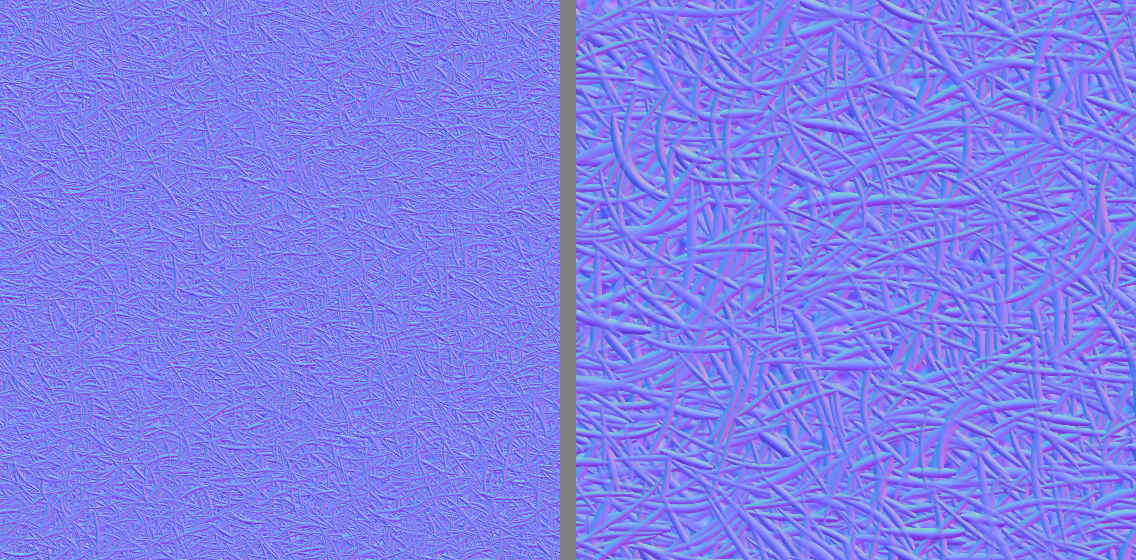
Left: the whole. Right: its middle third, enlarged.
Give the GLSL for this texture map, as a WebGL 2 fragment shader.

```glsl
#version 300 es
precision highp float;
precision highp int;

uniform vec2 u_resolution;
out vec4 fragColor;

const float CELLS = 24.0;          // grid cells per canvas height
const int FIBRES_PER_CELL = 28;
const float MAX_HALF_LENGTH = 0.041;
const float ANGLE_SPREAD = 2.1;
const float STACK_SHARPNESS = 9.0;
const float SOFTNESS = 0.0006;     // flattens the thinnest fibres

// Three random values in 0..1 from an integer key
vec3 hash3(ivec3 key) {
    uvec3 v = uvec3(key) * 1664525u + 1013904223u;
    v.x += v.y * v.z; v.y += v.z * v.x; v.z += v.x * v.y;
    v ^= v >> 16u;
    v.x += v.y * v.z; v.y += v.z * v.x; v.z += v.x * v.y;
    return vec3(v & 0xffffu) / 65535.0;
}

float cornerGradient(ivec2 corner, vec2 offset, int seed) {
    float a = 6.28319 * hash3(ivec3(corner, seed)).x;
    return dot(vec2(cos(a), sin(a)), offset);
}

float gradientNoise(vec2 p, int seed) {
    ivec2 i = ivec2(floor(p));
    vec2 f = fract(p);
    vec2 u = f * f * f * (f * (f * 6.0 - 15.0) + 10.0);
    float a = cornerGradient(i, f, seed);
    float b = cornerGradient(i + ivec2(1, 0), f - vec2(1, 0), seed);
    float c = cornerGradient(i + ivec2(0, 1), f - vec2(0, 1), seed);
    float d = cornerGradient(i + ivec2(1, 1), f - vec2(1, 1), seed);
    return mix(mix(a, b, u.x), mix(c, d, u.x), u.y);
}

// Surface tilt (xy) and coverage (z) of one bent, tapered fibre
vec3 fibre(vec2 q, float angle, float halfLength, float halfWidth, float bend, float edge) {
    vec2 along = vec2(cos(angle), sin(angle));
    vec2 across = vec2(-along.y, along.x);
    float x = dot(q, along);
    float taper = 1.0 - x * x / (halfLength * halfLength);
    if (taper <= 0.0) return vec3(0);
    float slope = 2.0 * bend * x;
    float d = (dot(q, across) - bend * x * x) * inversesqrt(1.0 + slope * slope);
    float width = halfWidth * sqrt(taper);
    float cover = 1.0 - smoothstep(width - edge, width + edge, abs(d));
    cover *= min(taper * 4.0, 1.0);
    vec2 side = normalize(across - slope * along);
    return vec3(side * clamp(d / width, -1.0, 1.0), cover);
}

// Blended normal of all fibres near p, the highest ones dominating
vec3 fibreMatNormal(vec2 p, float edge) {
    ivec2 home = ivec2(floor(p * CELLS));
    vec2 ground = vec2(gradientNoise(p * 150.0, 1), gradientNoise(p * 150.0, 2));
    vec4 sum = vec4(normalize(vec3(ground, 1.0)), 1.0);
    float flow = 1.1 * gradientNoise(p * 6.0, 3);
    for (int n = 0; n < 9; n++) {
        ivec2 cell = home + ivec2(n % 3 - 1, n / 3 - 1);
        for (int k = 0; k < FIBRES_PER_CELL; k++) {
            vec3 place = hash3(ivec3(cell, 10 + k));
            vec2 q = p - (vec2(cell) + place.xy) / CELLS;
            float reach = dot(q, q);
            if (reach > MAX_HALF_LENGTH * MAX_HALF_LENGTH) continue;
            vec3 shape = hash3(ivec3(cell, 110 + k));
            float halfLength = mix(0.013, MAX_HALF_LENGTH, shape.x * shape.x);
            if (reach > 1.1 * halfLength * halfLength) continue;
            vec3 extra = hash3(ivec3(cell, 210 + k));
            float halfWidth = mix(0.0011, 0.0029, shape.y * shape.y);
            float angle = ANGLE_SPREAD * (shape.z - extra.x) + flow;
            float bend = mix(-4.5, 4.5, extra.y);
            vec3 f = fibre(q, angle, halfLength, halfWidth, bend, edge);
            if (f.z <= 0.0) continue;
            float weight = f.z * exp(STACK_SHARPNESS * place.z);
            float steepness = mix(0.45, 1.25, extra.z);
            vec3 normal = normalize(vec3(f.xy * steepness, 1.0));
            normal.xy *= halfWidth / (halfWidth + SOFTNESS);
            sum += weight * vec4(normal, 1.0);
        }
    }
    return sum.xyz / sum.w;
}

void main() {
    float pixel = 1.0 / u_resolution.y;
    vec2 p = gl_FragCoord.xy * pixel;
    float edge = max(0.6 * pixel, 0.0009);
    fragColor = vec4(fibreMatNormal(p, edge) * 0.5 + 0.5, 1.0);
}
```
